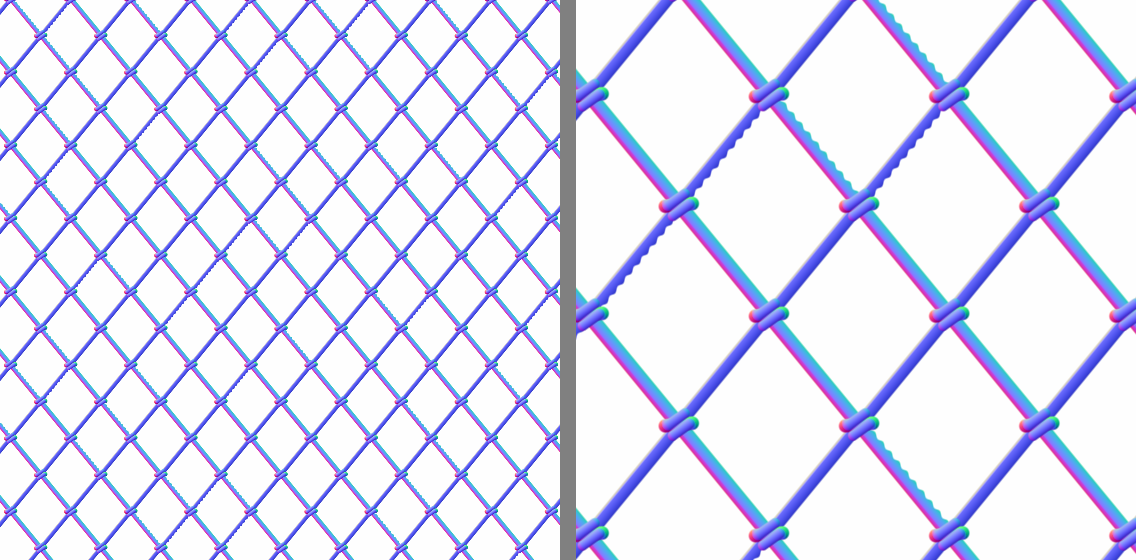
Left, the full canvas; right, a detail of the centre.
Give the GLSL for this texture map, as a three.js fragment shader.

```glsl
// Tangent-space normal map of a chain-link fence: slanted wires on a skewed
// lattice, with a hooked knot at each crossing. Distances are in thousandths
// of the canvas; tube normals have red inverted. Some segments are chewed.
varying vec2 vUv;

float hash(vec2 p) {
  return fract(sin(dot(p, vec2(127.1, 311.7))) * 43758.5453);
}

float cover(float d) {
  return 1.0 - smoothstep(-0.7, 0.7, d);
}

vec3 encodeNormal(vec2 n) {
  n /= max(1.0, length(n));
  return vec3(n, sqrt(max(0.0, 1.0 - dot(n, n)))) * 0.5 + 0.5;
}

// Distance to a wire edge; worn segments lose notches on their positive side
float wireEdge(float across, float along, float halfWidth, float seed) {
  float notch = (0.7 + 0.7 * sin(along * 70.0 + seed * 40.0)) * step(0.74, seed);
  return abs(across) - halfWidth + notch * step(0.0, across);
}

// Offset from the nearest point of a segment centred at c with half extent h
vec2 segmentOffset(vec2 p, vec2 c, vec2 h) {
  p -= c;
  return p - h * clamp(dot(p, h) / dot(h, h), -1.0, 1.0);
}

void main() {
  vec2 repeats = vec2(9.32, 7.65);
  vec2 q = vUv * repeats - vec2(0.177, 0.667);

  // Skewed lattice: knots at whole numbers, wires along its two axes
  vec2 lattice = vec2(q.x + q.y, q.x - q.y);
  vec2 knot = floor(lattice + 0.5);
  vec2 local = lattice - knot;
  vec2 across = local * 1000.0 / length(repeats);
  vec3 color = vec3(0.996);

  // Falling wires: pink lower edge, blue core, green upper edge
  float seed = hash(vec2(knot.x, floor(lattice.y)) + 3.7);
  float d = across.x + (hash(vec2(seed, 1.3)) - 0.5) * 0.6;
  float s = d / 4.3;
  float tilt = 0.2 + 0.75 * s - 0.5 * (1.0 - smoothstep(-0.6, -0.3, s));
  color = mix(color, encodeNormal(vec2(-0.74, 0.67) * tilt),
              cover(wireEdge(d, lattice.y, 4.3, seed)));

  // Rising wires: deep blue body with a thin pale upper edge
  seed = hash(vec2(floor(lattice.x), knot.y) + 19.1) * 0.9;
  d = across.y + (hash(vec2(seed, 5.1)) - 0.5) * 0.6;
  s = -d / 3.8;
  tilt = -0.45 + 0.4 * s + 0.95 * smoothstep(0.5, 0.9, s);
  color = mix(color, encodeNormal(vec2(0.74, 0.67) * tilt),
              cover(wireEdge(d, lattice.x, 3.8, seed)));

  // Knot: a flat hook passing beneath two slanted strands
  vec2 k = vec2(local.x + local.y, local.x - local.y) * 500.0 / repeats;
  vec2 o = segmentOffset(k, vec2(0.0), vec2(8.0, 0.8));
  color = mix(color, encodeNormal(vec2(-o.x, o.y) / 4.0 + vec2(0.04, -0.04) * k.x * vec2(-1.0)),
              cover(length(o) - 4.0));
  for (int i = 0; i < 2; i++) {
    float side = float(i) * 2.0 - 1.0;
    o = segmentOffset(k, vec2(1.5, -3.0) * side, vec2(5.0, 3.6));
    color = mix(color, encodeNormal(vec2(-o.x, o.y) * 0.25 - 0.14),
                cover(length(o) - 3.0));
  }

  gl_FragColor = vec4(color, 1.0);
}
```
